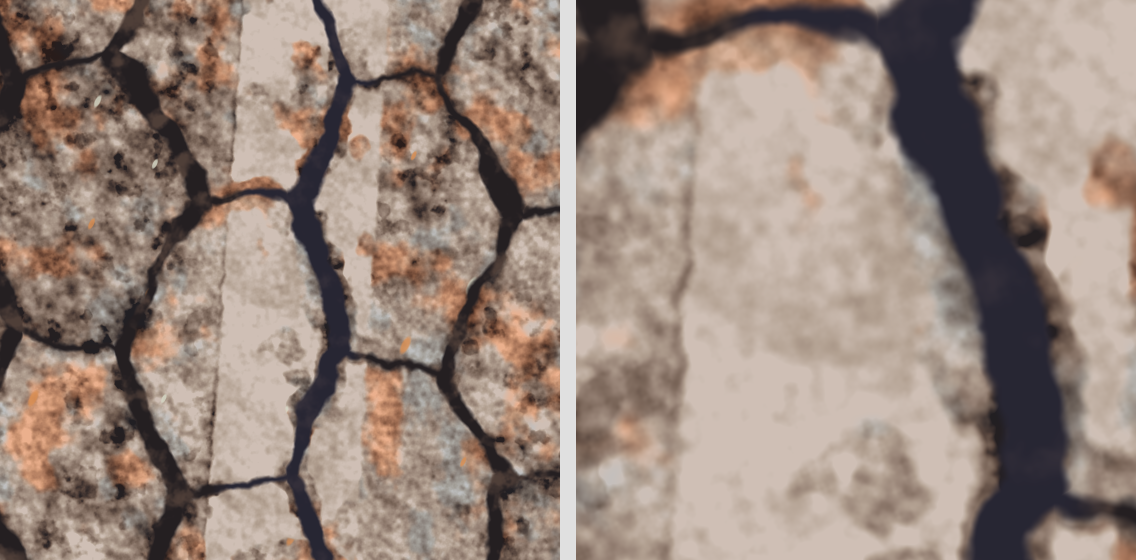
Left, the full canvas; right, a detail of the centre.
Give the GLSL for this texture, as a WebGL 1 fragment shader.

```glsl
precision highp float;
// Weathered hexagonal paving with dark cracks and a worn, pale painted stripe.
uniform vec2 u_resolution;

const vec2 STONE_PITCH = vec2(0.29, 0.343);
const vec2 STONE_ORIGIN = vec2(0.13, 0.441);
const float Y_SQUASH = 0.7;

float hash(vec2 p) {
  return fract(sin(dot(p, vec2(127.1, 311.7))) * 43758.545);
}

vec2 hash2(vec2 p) {
  return vec2(hash(p), hash(p + 37.3));
}

float noise(vec2 p) {
  vec2 i = floor(p), f = fract(p);
  f = f * f * (3.0 - 2.0 * f);
  return mix(mix(hash(i), hash(i + vec2(1.0, 0.0)), f.x),
             mix(hash(i + vec2(0.0, 1.0)), hash(i + 1.0), f.x), f.y);
}

float fbm(vec2 p) {
  float sum = 0.0, amp = 0.533;
  for (int i = 0; i < 4; i++) {
    sum += amp * noise(p);
    p = mat2(1.6, 1.2, -1.2, 1.6) * p + 7.7;
    amp *= 0.5;
  }
  return sum;
}

// Palette from crack black (0) to pale paint (5)
vec3 toneColor(float t) {
  vec3 c = mix(vec3(0.14, 0.12, 0.13), vec3(0.33, 0.26, 0.23), clamp(t, 0.0, 1.0));
  c = mix(c, vec3(0.47, 0.39, 0.34), clamp(t - 1.0, 0.0, 1.0));
  c = mix(c, vec3(0.59, 0.51, 0.46), clamp(t - 2.0, 0.0, 1.0));
  c = mix(c, vec3(0.70, 0.63, 0.57), clamp(t - 3.0, 0.0, 1.0));
  return mix(c, vec3(0.81, 0.75, 0.71), clamp(t - 4.0, 0.0, 1.0));
}

// Staggered columns of jittered stone centres
vec2 stoneCenter(vec2 id) {
  vec2 cell = id + vec2(0.0, 0.5 * mod(id.x, 2.0));
  return STONE_ORIGIN + STONE_PITCH * (cell + 0.24 * (hash2(id + 11.0) - 0.5));
}

// Signed distance to the nearest crack (x) and the stone id (yz);
// steep cracks are wide, level ones thin
vec3 paving(vec2 q, float widen) {
  vec2 base = floor((q - STONE_ORIGIN) / STONE_PITCH + 0.5);
  vec2 own = vec2(0.0), ownId = base;
  float nearest = 9.0;
  for (int i = -2; i <= 2; i++) {
    for (int j = -2; j <= 2; j++) {
      vec2 id = base + vec2(float(i), float(j));
      vec2 r = stoneCenter(id) - q;
      if (dot(r, r) < nearest) { nearest = dot(r, r); own = r; ownId = id; }
    }
  }
  float gap = 9.0;
  for (int i = -2; i <= 2; i++) {
    for (int j = -2; j <= 2; j++) {
      vec2 r = stoneCenter(base + vec2(float(i), float(j))) - q;
      vec2 across = r - own;
      if (dot(across, across) > 0.0001) {
        vec2 n = normalize(across);
        float halfWidth = widen * mix(0.004, 0.0135, smoothstep(0.3, 0.85, abs(n.x)));
        gap = min(gap, dot(0.5 * (own + r), n) - halfWidth);
      }
    }
  }
  return vec3(gap, ownId);
}

// Sparse slanted chips of bright mineral or litter
float fleck(vec2 p, float scale) {
  vec2 id = floor(p * scale);
  vec2 d = fract(p * scale) - 0.3 - 0.4 * hash2(id + 5.0);
  d.x -= 0.4 * d.y;
  float size = 0.06 + 0.06 * hash(id + 2.0);
  float shape = 1.0 - smoothstep(0.6, 1.2, length(d * vec2(1.6, 0.8)) / size);
  return shape * step(0.86, hash(id + 9.0));
}

void main() {
  vec2 p = gl_FragCoord.xy / u_resolution;

  // Ragged crack network
  vec2 warp = vec2(fbm(p * 7.0), fbm(p * 7.0 + 31.0)) - 0.5;
  vec2 rag = vec2(fbm(p * 26.0 + 3.0), fbm(p * 26.0 + 63.0)) - 0.5;
  vec2 q = vec2(p.x, p.y * Y_SQUASH) + 0.06 * warp + 0.018 * rag;
  vec3 stone = paving(q, mix(0.35, 1.65, noise(p * 6.0 + 17.0)));
  float gap = stone.x;

  // Gritty stone with dark pits and small shadows
  float grain = fbm(p * 24.0 + 40.0);
  float fine = noise(p * 115.0) - 0.5;
  float relief = fbm(p * 48.0) - fbm(p * 48.0 + vec2(0.4, 0.35));
  float pits = smoothstep(0.56, 0.72, fbm(p * 32.0 + 80.0));
  float smoothPatch = smoothstep(0.55, 0.72, noise(p * vec2(5.0, 3.0) + stone.yz * 3.7));
  float rough = 1.0 - 0.55 * smoothPatch;
  float tone = 3.2 + 0.8 * (hash(stone.yz) - 0.5) + 0.5 * smoothPatch
             + rough * (6.2 * (grain - 0.5) - 1.7 * pits) + 1.5 * fine + 3.0 * relief;
  float rim = 1.0 - smoothstep(0.0, 0.022, gap);
  tone -= 2.2 * rim * noise(p * 30.0 + 9.0);

  // Painted stripe, worn along the cracks
  float x = p.x + 0.012 * (fbm(p * 45.0) - 0.5);
  float fromLeft = x - (0.365 + 0.07 * p.y);
  float fromRight = 0.635 + 0.06 * p.y - x;
  float paint = smoothstep(-0.003, 0.004, fromLeft) * smoothstep(-0.004, 0.005, fromRight);
  paint *= smoothstep(0.002, 0.012, gap + 0.07 * (fbm(p * 15.0 + 21.0) - 0.5));
  paint *= smoothstep(0.27, 0.34, fbm(p * 11.0 + 52.0));
  float paintTone = 4.75 + 2.2 * (fbm(p * 17.0) - 0.5) + 0.8 * fine + 1.6 * relief;
  float edgeShadow = exp(-pow((fromLeft + 0.003) / 0.004, 2.0));
  tone = mix(tone, paintTone, paint) - 1.6 * edgeShadow * noise(p * 22.0);

  // Rust and cool grey tints on bare stone
  vec3 color = toneColor(tone);
  float rust = smoothstep(0.52, 0.72, fbm(p * 13.0 + 90.0));
  float cool = smoothstep(0.52, 0.70, fbm(p * 16.0 + 130.0));
  vec3 tint = mix(vec3(1.0), vec3(1.14, 0.92, 0.78), rust);
  tint *= mix(vec3(1.0), vec3(0.92, 1.0, 1.06), cool);
  color *= mix(tint, vec3(1.0), paint);
  vec3 fleckColor = mix(vec3(0.86, 0.56, 0.32), vec3(0.84, 0.85, 0.78), step(0.5, noise(p * 4.0)));
  color = mix(color, fleckColor, 0.8 * fleck(p, 9.0) * (1.0 - paint));

  // Shaded cracks, bluish beneath the stripe
  float underStripe = smoothstep(0.0, 0.04, fromLeft) * smoothstep(0.0, 0.04, fromRight);
  vec3 crackColor = toneColor(0.9 * smoothstep(0.5, 0.8, fbm(p * 28.0 + 7.0)));
  crackColor = mix(crackColor, vec3(0.16, 0.16, 0.23), 0.7 * underStripe);
  color = mix(crackColor, color, smoothstep(-0.003, 0.005, gap));

  gl_FragColor = vec4(color, 1.0);
}
```
